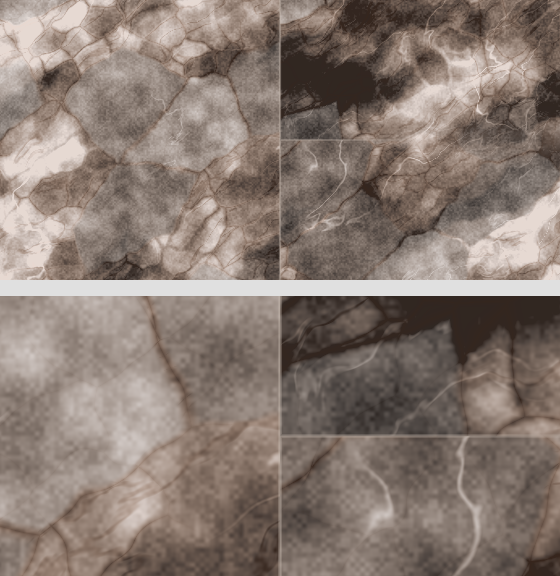
Top, the full canvas; bottom, a detail of the centre.
A Shadertoy shader for this texture:

```glsl
#define MEAN_TONE 0.625
#define CLOUD_CONTRAST 1.0
#define MOTTLE_CONTRAST 0.5
#define CHIP_CONTRAST 0.32
#define STREAK_DEPTH 0.27
#define VEIN_DEPTH 0.17
#define PALE_VEIN 0.20
#define GRAIN 0.15
#define WARP 0.28
#define FLOW_ANGLE 0.64

float hash(vec2 p) {
    return fract(sin(dot(p, vec2(127.1, 311.7))) * 43758.5453);
}

float noise(vec2 p) {
    vec2 i = floor(p), f = fract(p);
    f = f * f * (3.0 - 2.0 * f);
    return mix(mix(hash(i), hash(i + vec2(1, 0)), f.x),
               mix(hash(i + vec2(0, 1)), hash(i + vec2(1, 1)), f.x), f.y);
}

float fbm(vec2 p) {
    float sum = 0.0, amp = 0.5;
    for (int i = 0; i < 5; i++) {
        sum += amp * noise(p);
        p = mat2(1.6, 1.2, -1.2, 1.6) * p + 7.3;
        amp *= 0.5;
    }
    return sum / 0.97;
}

// Voronoi cells: x = distance to the border, y = random value of the cell
vec2 cells(vec2 p) {
    vec2 base = floor(p);
    float near = 9.0, second = 9.0, id = 0.0;
    for (int y = -1; y <= 1; y++)
    for (int x = -1; x <= 1; x++) {
        vec2 c = base + vec2(x, y);
        float d = length(c + 0.1 + 0.8 * vec2(hash(c), hash(c + 57.0)) - p);
        if (d < near) {
            second = near;
            near = d;
            id = hash(c + 113.0);
        } else second = min(second, d);
    }
    return vec2(second - near, id);
}

// Thin bright line where a noise field crosses its middle value
float hairline(vec2 p, float width) {
    return 1.0 - smoothstep(0.0, width, abs(fbm(p) - 0.5));
}

vec2 alongFlow(vec2 p) {
    float c = cos(FLOW_ANGLE), s = sin(FLOW_ANGLE);
    return vec2(c * p.x + s * p.y, c * p.y - s * p.x);
}

// Warm stone ramp, brownest in the middle tones
vec3 stoneColor(float tone) {
    float f = clamp((tone - 0.32) / 0.49, 0.0, 1.0);
    float brown = 4.0 * f * (1.0 - f);
    return tone - vec3(0.0, 0.05 + 0.027 * brown, 0.075 + 0.05 * brown);
}

vec3 marble(vec2 p, vec2 seed) {
    vec2 s = p + seed;
    vec2 warp = vec2(fbm(s * 3.0), fbm(s * 3.0 + 19.0)) - 0.5;
    vec2 ripple = vec2(noise(s * 26.0), noise(s * 26.0 + 31.0)) - 0.5;
    vec2 flow = alongFlow(s + WARP * warp);
    vec2 broken = alongFlow(s + 0.45 * WARP * warp + 0.016 * ripple);

    // Clouds and mottling
    float mottle = fbm(s * 15.0) - 0.5;
    float cloud = fbm(flow * vec2(2.0, 3.6)) - 0.5;
    float tone = MEAN_TONE + CLOUD_CONTRAST * cloud + MOTTLE_CONTRAST * mottle;

    // Large whole blocks among small chips
    vec2 block = cells(broken * vec2(2.6, 3.8));
    vec2 chip = cells(broken * vec2(7.5, 11.0) + 40.0);
    float whole = step(0.68, block.y) * smoothstep(0.0, 0.07, block.x);
    float chipBody = smoothstep(0.02, 0.2, chip.x);
    tone += CHIP_CONTRAST * (chip.y - 0.5) * chipBody * (1.0 - whole);
    float blockTone = 0.66 + 0.9 * (block.y - 0.84) + 0.45 * cloud + 0.4 * mottle;
    tone = mix(tone, blockTone, 0.75 * whole);

    // Dark drawn-out streaks
    float streak = smoothstep(0.54, 0.68, fbm(flow * vec2(1.6, 5.0) + 83.0));
    tone -= STREAK_DEPTH * streak * (1.0 - 0.6 * whole);

    // Rusty veins along the fractures
    float patchy = smoothstep(0.25, 0.65, noise(s * 6.0 + 11.0));
    float vein = exp(-chip.x / 0.055) * patchy * (1.0 - 0.75 * whole);
    vein = max(vein, 0.9 * exp(-block.x / 0.022) * (0.3 + 0.7 * patchy));
    float fiber = hairline(flow * vec2(3.0, 13.0) + 29.0, 0.035);
    vein = max(vein, 0.6 * fiber * (1.0 - whole));
    tone -= VEIN_DEPTH * vein;

    // Pale hairline veins
    float gate = smoothstep(0.48, 0.7, noise(s * 3.2 + 61.0));
    float pale = hairline(flow * vec2(2.2, 4.0) + 47.0, 0.014) * gate;
    float threads = hairline(flow * vec2(4.0, 11.0) + 71.0, 0.025);
    pale = max(pale, 0.6 * threads * smoothstep(0.4, 0.7, noise(s * 4.0)));
    tone += PALE_VEIN * pale;

    // Fine grain, coarsest in the dark parts
    float grain = noise(p * 173.0 + 5.0) - 0.5;
    tone += GRAIN * grain * (1.0 - 0.5 * smoothstep(0.4, 0.8, tone));

    vec3 color = stoneColor(clamp(tone, 0.2, 0.9));
    color += vec3(0.015, -0.004, -0.015) * vein;
    float gray = dot(color, vec3(0.33));
    return mix(color, vec3(gray), 0.3 * whole + 0.2 * streak);
}

void mainImage(out vec4 fragColor, in vec2 fragCoord) {
    vec2 p = fragCoord / iResolution.y;
    float pixel = 1.0 / iResolution.y;
    float x = p.x - 0.5 * iResolution.x / iResolution.y;
    float y = p.y - 0.5;

    // One slab on the left, two on the right that merge away from the joint
    vec3 color;
    if (x < 0.0) color = marble(p, vec2(3.7, 8.2));
    else {
        float blur = pixel + 0.12 * smoothstep(0.25, 0.7, x);
        float upper = smoothstep(-blur, blur, y);
        color = mix(marble(p, vec2(21.3, 4.6)), marble(p, vec2(12.9, 17.4)), upper);
    }

    // Joints between the slabs
    float upright = 1.0 - smoothstep(0.001, 0.001 + 1.5 * pixel, abs(x));
    float level = 1.0 - smoothstep(0.001, 0.001 + 1.5 * pixel, abs(y));
    level *= step(0.0, x) * (1.0 - smoothstep(0.15, 0.6, x));
    color = mix(color, vec3(0.76, 0.71, 0.67), max(0.5 * upright, 0.4 * level));
    fragColor = vec4(color, 1.0);
}
```
